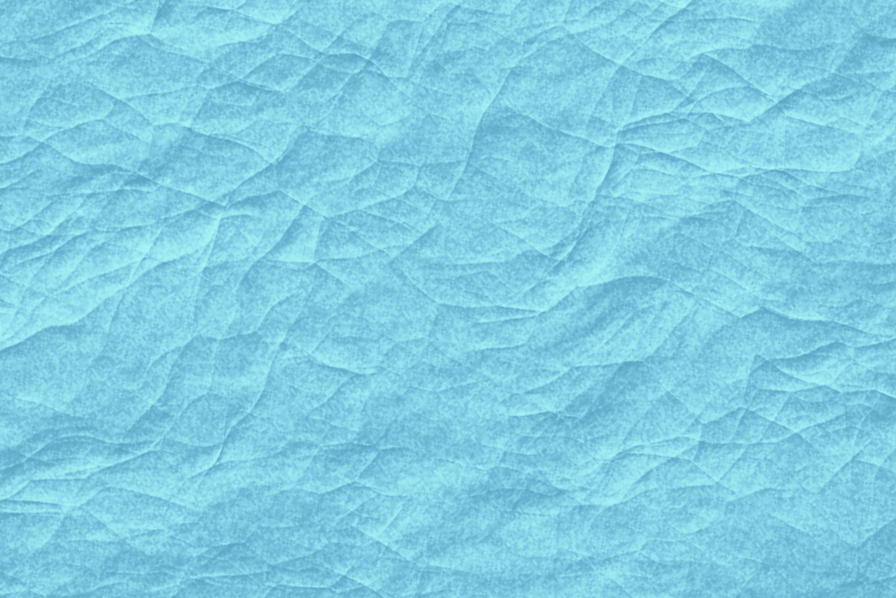
A WebGL 1 fragment shader for this texture:

```glsl
precision highp float;
uniform vec2 u_resolution;

#define BASE_COLOR vec3(0.500, 0.801, 0.889)
#define TONE_STEP vec3(0.060, 0.063, 0.040)
#define TONE_CURVE vec3(0.0, 0.0, 0.006)
#define LIGHT_DIR vec2(-0.37, 0.93)
#define RELIEF_STEP 0.0042
#define RELIEF_GAIN 1.3
#define CREASE_WIDTH 0.12
#define WARP_AMOUNT 0.09
#define GRAIN_SCALE 250.0
#define GRAIN_GAIN 2.0

float hash(vec2 p) {
  vec3 q = fract(vec3(p.xyx) * 0.1031);
  q += dot(q, q.yzx + 33.33);
  return fract((q.x + q.y) * q.z);
}

vec2 hash2(vec2 p) {
  return vec2(hash(p), hash(p + 71.7));
}

float noise(vec2 p) {
  vec2 i = floor(p);
  vec2 f = p - i;
  f = f * f * f * (f * (f * 6.0 - 15.0) + 10.0);
  return mix(mix(hash(i), hash(i + vec2(1.0, 0.0)), f.x),
             mix(hash(i + vec2(0.0, 1.0)), hash(i + 1.0), f.x), f.y);
}

vec2 rotate(vec2 p, float angle) {
  float c = cos(angle);
  float s = sin(angle);
  return vec2(c * p.x + s * p.y, c * p.y - s * p.x);
}

// Difference of the two nearest cell distances: zero along the folds
float foldDistance(vec2 p) {
  vec2 cell = floor(p);
  float nearest = 9.0;
  float second = 9.0;
  for (int y = -1; y <= 1; y++) {
    for (int x = -1; x <= 1; x++) {
      vec2 c = cell + vec2(float(x), float(y));
      float d = length(c + 0.1 + 0.8 * hash2(c) - p);
      second = min(second, max(nearest, d));
      nearest = min(nearest, d);
    }
  }
  return second - nearest;
}

// Facets with steep flanks at the folds, stretched along one direction
float creases(vec2 p, float scale, float angle, float stretch) {
  vec2 q = rotate(p, angle) * scale * vec2(1.0 / stretch, 1.0) + scale * 7.3;
  float d = foldDistance(q);
  float strength = smoothstep(0.25, 0.8, noise(q * 0.8 + 40.0)) * 1.5 - 0.25;
  float flank = CREASE_WIDTH * (1.0 - exp(-d / CREASE_WIDTH));
  return -(0.17 * d + 0.95 * strength * flank) / scale;
}

// Soft swells of the sheet
float swells(vec2 p) {
  vec2 q = rotate(p, 0.35) * vec2(0.7, 1.0);
  float sum = 0.0;
  float scale = 6.0;
  for (int i = 0; i < 4; i++) {
    sum += 0.28 * noise(q * scale + float(i) * 17.0) / scale;
    q = rotate(q, 0.7);
    scale *= 2.0;
  }
  return sum;
}

float sheetHeight(vec2 p) {
  vec2 warp = vec2(noise(p * 3.5 + 5.0), noise(p * 3.5 + 25.0)) - 0.5;
  vec2 ripple = vec2(noise(p * 15.0 + 9.0), noise(p * 15.0 + 61.0)) - 0.5;
  vec2 q = p + WARP_AMOUNT * warp + 0.02 * ripple;
  float h = swells(q);
  h += 0.85 * creases(q, 6.0, 0.45, 1.7);
  h += 0.75 * creases(q, 9.0, -0.45, 1.7);
  h += 0.6 * creases(q, 8.0, 1.0, 3.0);
  h += 0.75 * creases(q, 15.0, 0.3, 1.8);
  h += 0.6 * creases(q, 25.0, -0.2, 1.6);
  return h;
}

void main() {
  vec2 p = gl_FragCoord.xy / u_resolution.y;

  // Slope towards the light
  vec2 offset = 0.5 * RELIEF_STEP * LIGHT_DIR;
  float slope = (sheetHeight(p - offset) - sheetHeight(p + offset)) / RELIEF_STEP;

  // Paper grain and broad changes of brightness
  float grain = noise(rotate(p, 0.6) * GRAIN_SCALE) + 0.4 * noise(rotate(p, -0.4) * GRAIN_SCALE * 0.55) - 0.7;
  float broad = 0.6 * (noise(p * 1.8 + 3.0) - 0.5) + 0.35 * (p.y - 0.5);

  float tone = RELIEF_GAIN * slope + GRAIN_GAIN * grain + broad;
  tone /= sqrt(1.0 + tone * tone / 10.0);
  gl_FragColor = vec4(BASE_COLOR + tone * TONE_STEP - tone * tone * TONE_CURVE, 1.0);
}
```
